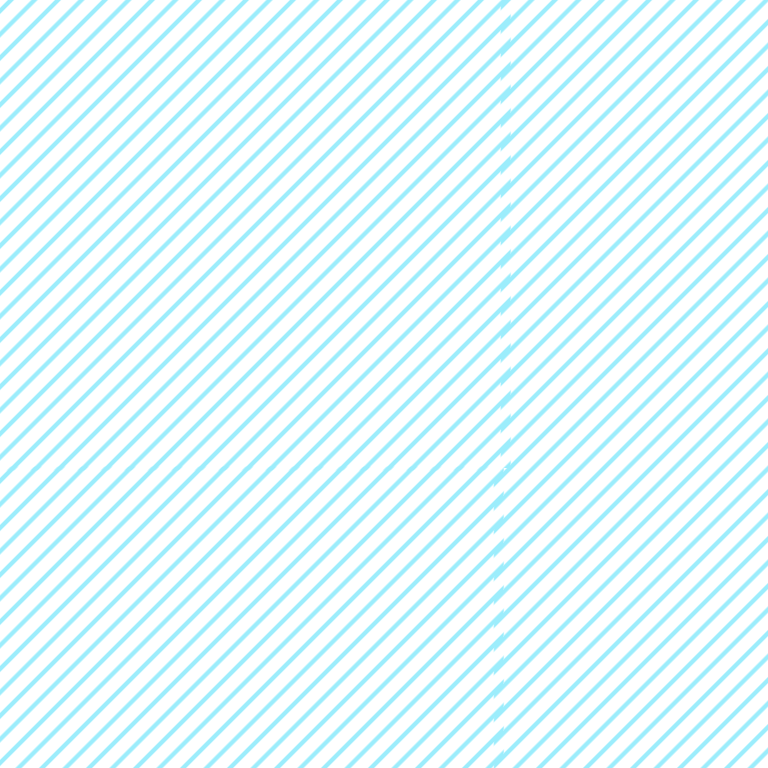
A Shadertoy shader for this pattern:

```glsl
// Thin pale cyan diagonal stripes on white, with faint misaligned seams.
#define REPEATS 32.68      // stripes along each canvas edge
#define PHASE 0.468        // stripe offset, in periods
#define STRIPE_WIDTH 0.26  // share of one period
#define EDGE_SOFT 0.09     // edge ramp, in periods
#define SEAM_X 0.652       // left side of the vertical seam
#define SEAM_WIDTH 0.013
#define SEAM_SHIFT 0.15    // stripe slip beyond the seam, in periods
#define SEAM_Y 0.39        // height of the horizontal seam
#define SEAM_STEP 0.009    // jog of the vertical seam below SEAM_Y
#define STRIPE_COLOR vec3(0.61, 0.93, 0.99)
#define PAPER_COLOR vec3(1.0)

// Coverage of a periodic stripe centred on whole values of t.
float stripe(float t, float width, float soft) {
    float d = abs(fract(t + 0.5) - 0.5) - 0.5 * width;
    return 1.0 - clamp(d / soft + 0.5, 0.0, 1.0);
}

void mainImage(out vec4 fragColor, in vec2 fragCoord) {
    vec2 uv = fragCoord / iResolution.xy;
    float pixel = 1.0 / min(iResolution.x, iResolution.y);
    float soft = max(EDGE_SOFT, 1.41421 * REPEATS * pixel);

    // Diagonal coordinate, measured in stripe periods
    float t = (uv.x + 1.0 - uv.y) * REPEATS - PHASE;

    // Small notches along the horizontal seam
    float notch = 1.0 - smoothstep(0.001, 0.004, abs(uv.y - SEAM_Y));
    float width = STRIPE_WIDTH + 0.05 * notch * step(uv.x, SEAM_X);

    // Both sides overlap inside the vertical seam, making short thick dashes
    float seamX = SEAM_X - SEAM_STEP * step(uv.y, SEAM_Y);
    float leftSide = 1.0 - smoothstep(-pixel, pixel, uv.x - seamX - SEAM_WIDTH);
    float rightSide = smoothstep(-pixel, pixel, uv.x - seamX);
    float ink = max(leftSide * stripe(t, width, soft),
                    rightSide * stripe(t - SEAM_SHIFT, width, soft));

    fragColor = vec4(mix(PAPER_COLOR, STRIPE_COLOR, ink), 1.0);
}
```
